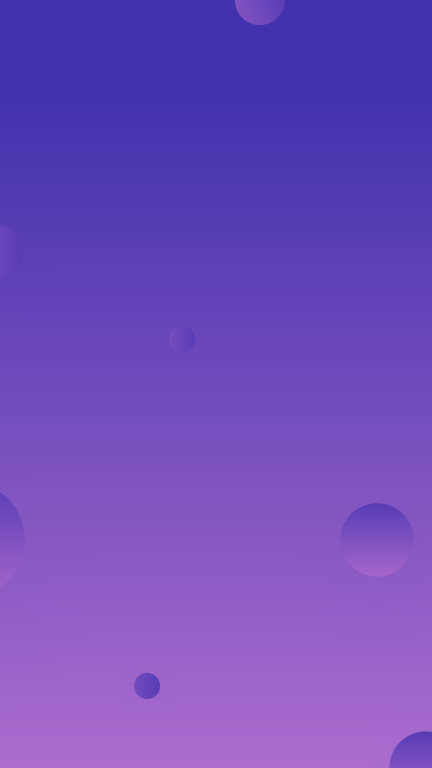
Reproduce this background procedurally as a WebGL 1 fragment shader.

```glsl
precision highp float;
// A calm vertical gradient from indigo to orchid with floating discs.
// Each disc is a signed distance with its own linear shading and a faint
// shadow beneath it. Lengths are in canvas heights.

uniform vec2 u_resolution;

// Blends one shaded disc over the backdrop; "lit" is the tint reached
// at the rim that "toLight" points to.
vec3 addDisc(vec3 base, vec2 p, vec2 center, float radius, vec2 toLight, float lit) {
  vec2 q = p - center;

  // Wide, barely visible shadow, dropped below the disc
  float spread = length(q + vec2(0.0, 0.6 * radius)) / (2.6 * radius);
  base = mix(base, vec3(0.27, 0.19, 0.68), 0.02 * (1.0 - smoothstep(0.2, 1.0, spread)));

  // Linear shading across the disc, with an edge one pixel wide
  float ramp = clamp(0.5 + 0.5 * dot(q, toLight) / radius, 0.0, 1.0);
  vec3 fill = mix(vec3(0.34, 0.235, 0.71), vec3(0.67, 0.41, 0.80), lit * ramp);
  float cover = clamp(0.5 - (length(q) - radius) * u_resolution.y, 0.0, 1.0);
  return mix(base, fill, cover);
}

void main() {
  vec2 p = gl_FragCoord.xy / u_resolution.y;

  // Backdrop: flat indigo at the top, then an even ramp to the bottom
  float depth = clamp((0.87 - p.y) / 0.87, 0.0, 1.0);
  vec3 color = mix(vec3(0.26, 0.195, 0.68), vec3(0.675, 0.425, 0.81), depth);

  // Discs shaded from side to side
  vec2 left = vec2(-1.0, 0.0);
  color = addDisc(color, p, vec2(0.3385, 1.0), 0.0326, vec2(-0.9, -0.43), 0.5);
  color = addDisc(color, p, vec2(-0.004, 0.673), 0.034, left, 0.5);
  color = addDisc(color, p, vec2(0.237, 0.559), 0.017, left, 0.4);
  color = addDisc(color, p, vec2(0.1914, 0.1068), 0.017, left, 0.35);

  // Larger discs shaded from top to bottom
  vec2 down = vec2(0.0, -1.0);
  color = addDisc(color, p, vec2(-0.044, 0.297), 0.0763, down, 0.95);
  color = addDisc(color, p, vec2(0.491, 0.297), 0.0477, down, 0.95);
  color = addDisc(color, p, vec2(0.5547, 0.0), 0.0477, down, 0.95);

  gl_FragColor = vec4(color, 1.0);
}
```
